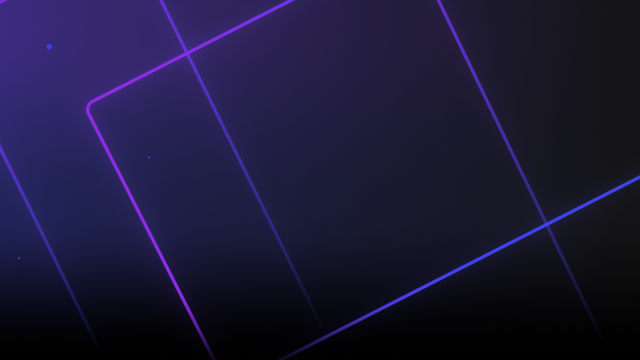
This background is drawn by a Shadertoy shader. Its source:

```glsl
#define VIOLET vec3(0.235, 0.170, 0.500)
#define NAVY vec3(0.125, 0.140, 0.345)
#define CHARCOAL vec3(0.078, 0.078, 0.084)
#define PURPLE vec3(0.560, 0.170, 0.900)
#define BLUE vec3(0.250, 0.260, 0.930)
#define STREAK_TOP vec3(0.420, 0.200, 0.880)
#define STREAK_END vec3(0.200, 0.200, 0.740)
#define HALF_WIDTH 0.0045
#define GLOW_SIZE 0.028
#define GLOW_GAIN 0.10
#define TILT 0.471
#define GRAIN 0.004

float hash(vec2 p) {
    return fract(sin(dot(p, vec2(12.9898, 78.233))) * 43758.5453);
}

// Soft-edged coverage of a shape at signed distance d
float coverage(float d) {
    float soft = 0.75 / iResolution.y;
    return 1.0 - smoothstep(-soft, soft, d);
}

// Distance to segment ab in x, position along it in y
vec2 segment(vec2 p, vec2 a, vec2 b) {
    vec2 ab = b - a;
    float t = clamp(dot(p - a, ab) / dot(ab, ab), 0.0, 1.0);
    return vec2(length(p - a - ab * t), t);
}

// Tilted rounded frame, open towards the right
float frame(vec2 p, vec2 corner, float height, float radius) {
    vec2 along = vec2(cos(TILT), sin(TILT));
    vec2 down = vec2(along.y, -along.x);
    vec2 q = vec2(dot(p - corner, along), dot(p - corner, down));
    vec2 w = vec2(-q.x, abs(q.y - 0.5 * height) - 0.5 * height) + radius;
    return abs(length(max(w, 0.0)) + min(max(w.x, w.y), 0.0) - radius);
}

// Blend in a line with a faint halo
vec3 drawLine(vec3 base, vec3 tint, float d, float alpha) {
    base += tint * alpha * GLOW_GAIN * exp(-d / GLOW_SIZE);
    return mix(base, tint, alpha * coverage(d - HALF_WIDTH));
}

void mainImage(out vec4 fragColor, in vec2 fragCoord) {
    vec2 p = fragCoord / iResolution.y;

    // Background: violet to charcoal across, black at the foot
    vec3 leftTone = mix(NAVY, VIOLET, smoothstep(0.38, 0.92, p.y));
    vec3 col = mix(leftTone, CHARCOAL, clamp(p.x / 1.75, 0.0, 1.0));
    col *= smoothstep(0.0, 0.42, p.y);

    // Falling streaks: start.xy, end.xy
    vec4 streaks[3] = vec4[3](
        vec4(0.437, 1.020, 0.903, 0.074),
        vec4(1.208, 1.020, 1.678, 0.046),
        vec4(-0.058, 0.708, 0.282, 0.016));
    for (int i = 0; i < 3; i++) {
        vec2 s = segment(p, streaks[i].xy, streaks[i].zw);
        float alpha = 0.85 * (1.0 - s.y * s.y);
        col = drawLine(col, mix(STREAK_TOP, STREAK_END, s.y), s.x, alpha);
    }

    // Large frame and the sliver in the upper left corner
    float footFade = smoothstep(-0.06, 0.20, p.y);
    vec3 frameTint = mix(PURPLE, BLUE, smoothstep(0.30, 1.40, p.x));
    float edge = frame(p, vec2(0.2347, 0.7069), 0.877, 0.026);
    col = drawLine(col, frameTint, edge, footFade);
    float sliver = segment(p, vec2(-0.10, 0.943), vec2(0.03, 1.009)).x;
    col = mix(col, PURPLE, 0.8 * coverage(sliver - HALF_WIDTH));

    // Dots: centre.xy, radius
    vec3 dots[3] = vec3[3](
        vec3(0.1366, 0.870, 0.0075),
        vec3(0.4144, 0.5625, 0.0028),
        vec3(0.0532, 0.2824, 0.0028));
    for (int i = 0; i < 3; i++) {
        float d = length(p - dots[i].xy) - dots[i].z;
        col = mix(col, BLUE, 0.9 * coverage(d));
    }

    // Fine grain against banding
    col += GRAIN * (hash(floor(p * 288.0)) - 0.5);
    fragColor = vec4(clamp(col, 0.0, 1.0), 1.0);
}
```
